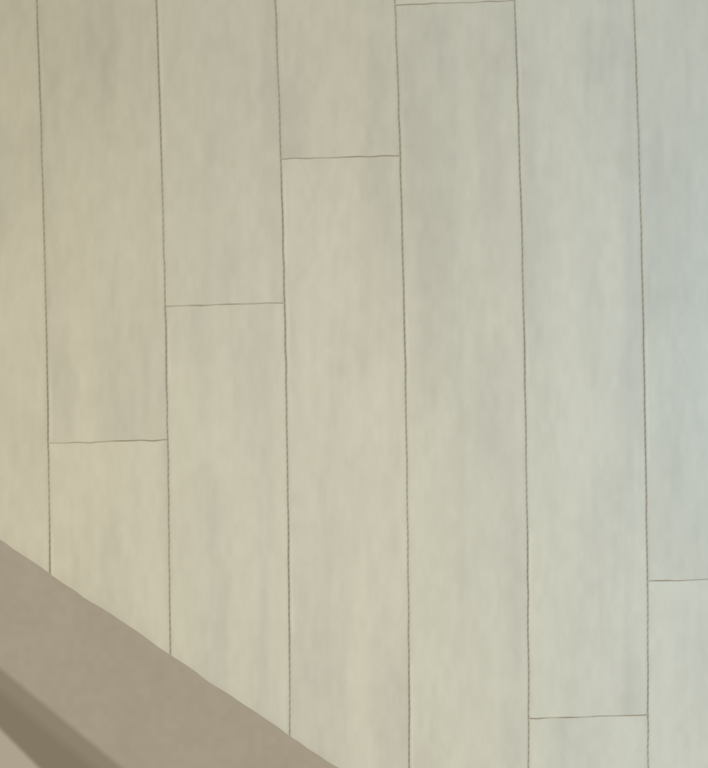
This texture is drawn by a WebGL 2 fragment shader. Its source:

```glsl
#version 300 es
precision highp float;

uniform vec2 u_resolution;
out vec4 fragColor;

// Plank layout, in units of the canvas height
const float PLANK_WIDTH = 0.1555;
const float PLANK_LENGTH = 1.118;
const float FIRST_SEAM = 0.0663;
const float FIRST_JOINT = 0.42;
const float JOINT_STEP = 0.19;
const float JOINT_TILT = 0.005;
const float SEAM_BEND = 0.0185;

const vec3 WARM = vec3(0.785, 0.755, 0.650);
const vec3 NEUTRAL = vec3(0.795, 0.778, 0.692);
const vec3 COOL = vec3(0.780, 0.788, 0.735);
const vec3 GLOW = vec3(0.740, 0.785, 0.765);
const vec3 GRAIN = vec3(0.725, 0.695, 0.610);
const vec3 SEAM = vec3(0.50, 0.46, 0.38);
const vec3 TRIM = vec3(0.64, 0.60, 0.52);
const vec3 TRIM_SHADE = vec3(0.51, 0.47, 0.39);

float hash(vec2 p) {
    vec3 q = fract(p.xyx * vec3(0.1031, 0.1030, 0.0973));
    q += dot(q, q.yzx + 33.33);
    return fract((q.x + q.y) * q.z);
}

float noise(vec2 p) {
    vec2 i = floor(p), f = fract(p);
    f = f * f * (3.0 - 2.0 * f);
    return mix(mix(hash(i), hash(i + vec2(1, 0)), f.x),
               mix(hash(i + vec2(0, 1)), hash(i + vec2(1, 1)), f.x), f.y);
}

float fbm(vec2 p) {
    float sum = 0.0, weight = 0.5;
    for (int i = 0; i < 4; i++) {
        sum += weight * noise(p);
        p = p * 2.03 + 17.0;
        weight *= 0.5;
    }
    return sum / 0.9375;
}

// Soft-edged line from an unsigned distance
float line(float d, float halfWidth, float soft) {
    return 1.0 - smoothstep(halfWidth - soft, halfWidth + soft, d);
}

// Signed height above the straight line joining (0, rise) and (run, 0)
float aboveEdge(vec2 p, float rise, float run) {
    return (p.x * rise + p.y * run - rise * run) / length(vec2(rise, run));
}

// Daylight from the right, warm and dimmer toward the upper left
vec3 floorLight(vec2 p) {
    vec3 c = mix(WARM, NEUTRAL, smoothstep(0.0, 0.4, p.x));
    c = mix(c, COOL, smoothstep(0.45, 0.9, p.x + 0.06 * p.y));
    vec2 glow = (p - vec2(0.97, 0.58)) / vec2(0.13, 0.34);
    c = mix(c, GLOW, 0.7 * exp(-dot(glow, glow)));
    return c * (1.0 - 0.09 * smoothstep(0.4, 1.05, p.y) * (1.0 - 0.5 * p.x));
}

// Lengthwise streaks, cloudy patches and fine mottling of one plank
vec3 woodGrain(vec3 base, vec2 p, vec2 plank) {
    vec2 seed = p + 7.0 * vec2(hash(plank), hash(plank + 31.0));
    float streak = fbm(seed * vec2(38.0, 3.5));
    float cloud = fbm(seed * vec2(13.0, 6.0) + 40.0);
    float mottle = fbm(seed * vec2(110.0, 48.0) + 80.0);
    float dark = smoothstep(0.36, 0.80, 0.55 * streak + 0.45 * cloud);
    vec3 c = mix(base, base * GRAIN / WARM, 0.62 * dark);
    c *= 1.0 + 0.018 * (hash(plank + 9.0) - 0.5);
    return c + 0.035 * (mottle - 0.48);
}

vec3 planks(vec2 p, float soft) {
    float wobble = 0.0010 * (noise(vec2(p.x * 9.0, p.y * 40.0)) - 0.5);
    float u = (p.x + SEAM_BEND * p.y * p.y - FIRST_SEAM + wobble) / PLANK_WIDTH;
    float column = floor(u), across = fract(u) - 0.5;
    float ripple = 0.0015 * (noise(p * vec2(60.0, 9.0)) - 0.5);
    float stagger = FIRST_JOINT + JOINT_STEP * column + 0.008 * sin(1.5708 * column + 2.5);
    float v = (p.y - JOINT_TILT * across + ripple - stagger) / PLANK_LENGTH;
    vec3 c = woodGrain(floorLight(p), p, vec2(column, floor(v)) + 20.0);

    // Thin worn seams with a fine slanted twist, and shorter end joints
    float side = (fract(u + 0.5) - 0.5) * PLANK_WIDTH;
    float along = (fract(v + 0.5) - 0.5) * PLANK_LENGTH;
    float twist = 0.5 + 0.5 * cos(6.2832 * (p.y * 105.0 - side * 160.0));
    float wear = noise(vec2(floor(u + 0.5) * 13.0, p.y * 11.0) + 50.0);
    float seam = line(abs(side), 0.0011, soft) * (0.28 + 0.26 * wear + 0.24 * twist);
    float joint = line(abs(along), 0.0009, soft) * (0.30 + 0.42 * noise(p * 50.0));
    float bevel = line(abs(side - 0.0038), 0.0015, 0.0015) * smoothstep(0.5, 0.85, wear);
    float shade = line(abs(side), 0.003, 0.003);
    c = c * (1.0 - 0.03 * shade) + 0.025 * bevel;
    return mix(c, SEAM, max(seam, joint));
}

// Diagonal trim: broad face, shaded groove, pale outer lip
vec3 trim(vec2 p) {
    vec3 c = TRIM * (0.98 + 0.04 * fbm(p * 24.0) + 0.025 * (noise(p * 110.0) - 0.5));
    float groove = aboveEdge(p, 0.130, 0.159);
    c = mix(mix(TRIM_SHADE, TRIM, 0.3), c, smoothstep(-0.005, 0.005, groove));
    c = mix(TRIM_SHADE, c, smoothstep(-0.032, -0.014, groove));
    float lip = aboveEdge(p, 0.052, 0.052);
    return mix(TRIM * 1.06, c, smoothstep(-0.005, 0.004, lip));
}

void main() {
    vec2 p = gl_FragCoord.xy / u_resolution.y;
    float soft = max(0.0011, 0.9 / u_resolution.y);
    float edge = aboveEdge(p, 0.297, 0.440) + 0.0025 * (noise(p * 45.0) - 0.5);
    vec3 c = planks(p, soft) * (1.0 - 0.03 * exp(-max(edge, 0.0) * 110.0));
    c = mix(trim(p), c, smoothstep(-soft, soft, edge));
    fragColor = vec4(c, 1.0);
}
```
